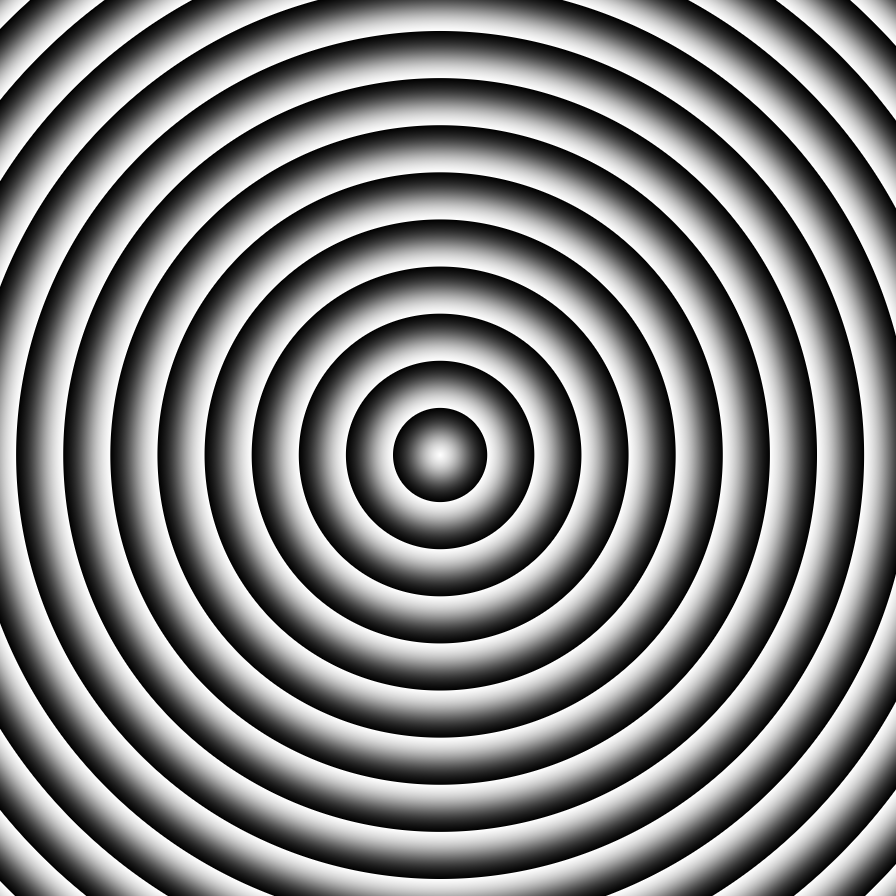
A WebGL 1 fragment shader for this pattern:

```glsl
precision highp float;
// Concentric rings around a point just off the middle of the canvas.
// Each ring fades from white at its inner edge to black at its outer edge,
// using a repeating radial ramp with smoothed jumps between rings.

uniform vec2 u_resolution;

const vec2 CENTER = vec2(0.4912, 0.4922);
const float RING_WIDTH = 0.05258;
const float RAMP_CURVE = 0.4;   // 0 = linear fade, 1 = flat at both ends
const vec3 INNER_COLOR = vec3(1.0);
const vec3 OUTER_COLOR = vec3(0.0);
const float TAU = 6.2831853;

// Colour at a position across one ring, 0 = inner edge, 1 = outer edge
vec3 ringColor(float across) {
  float x = clamp(across, 0.0, 1.0);
  float fade = x - RAMP_CURVE * sin(TAU * x) / TAU;
  return mix(INNER_COLOR, OUTER_COLOR, fade);
}

void main() {
  float shortSide = min(u_resolution.x, u_resolution.y);
  vec2 offset = (gl_FragCoord.xy - CENTER * u_resolution) / shortSide;
  float rings = length(offset) / RING_WIDTH;
  float pixel = 1.0 / (shortSide * RING_WIDTH);

  // Signed distance to the nearest ring edge, in ring widths
  float edge = floor(rings + 0.5);
  float fromEdge = rings - edge;

  // Blend the rings on both sides of the edge; the center has no edge
  float beyond = clamp(fromEdge / pixel + 0.5, 0.0, 1.0);
  if (edge < 0.5) beyond = 1.0;
  vec3 color = mix(ringColor(fromEdge + 1.0), ringColor(fromEdge), beyond);

  gl_FragColor = vec4(color, 1.0);
}
```
